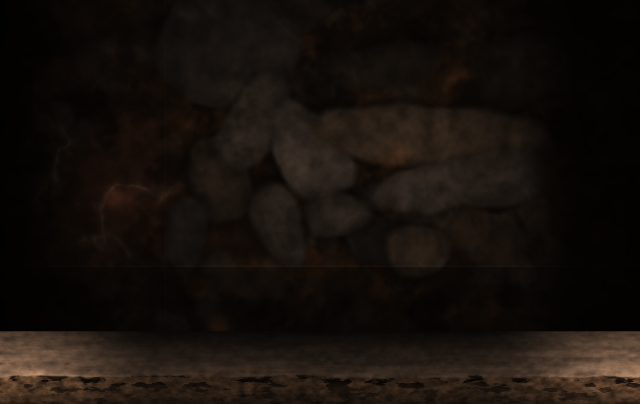
A WebGL 1 fragment shader for this background:

```glsl
precision highp float;
// Dim wall of brown and grey breccia marble behind a rough, side-lit stone ledge.
uniform vec2 u_resolution;

const float ASPECT = 1.587;      // layout width in units of height
const float LEDGE_BACK = 0.18;   // where the ledge meets the wall
const float LEDGE_LIP = 0.070;   // front edge of the ledge top
const float SEAM_Y = 0.341;
const float SEAM_X = 0.41;
const vec2 GLOW_POS = vec2(0.82, 0.58);
const vec2 GLOW_SIZE = vec2(0.84, 0.60);
const vec3 MORTAR = vec3(0.070, 0.043, 0.025);
const vec3 RUST = vec3(0.15, 0.080, 0.034);
const vec3 RED = vec3(0.13, 0.068, 0.048);
const vec3 GREY = vec3(0.142, 0.115, 0.095);
const vec3 TAN = vec3(0.180, 0.135, 0.098);
const vec3 VEIN = vec3(0.22, 0.19, 0.155);
const vec3 LEDGE = vec3(0.64, 0.49, 0.38);
const vec3 FACE = vec3(0.40, 0.28, 0.19);

float hash(vec2 p) {
  vec3 q = fract(p.xyx * vec3(0.1031, 0.1030, 0.0973));
  q += dot(q, q.yzx + 33.33);
  return fract((q.x + q.y) * q.z);
}

float noise(vec2 p) {
  vec2 i = floor(p), f = fract(p);
  f = f * f * (3.0 - 2.0 * f);
  return mix(mix(hash(i), hash(i + vec2(1, 0)), f.x),
             mix(hash(i + vec2(0, 1)), hash(i + vec2(1, 1)), f.x), f.y);
}

float fbm(vec2 p) {
  float sum = 0.0, amp = 0.53;
  for (int i = 0; i < 4; i++) {
    sum += amp * noise(p);
    p = mat2(1.6, 1.2, -1.2, 1.6) * p + 17.0;
    amp *= 0.5;
  }
  return sum;
}

// Soft bump: 1 at the centre, fading outwards.
float glow(vec2 p, vec2 centre, vec2 size) {
  vec2 q = (p - centre) / size;
  return exp(-dot(q, q));
}

// Lays one tilted stone, narrower at its +x end when taper > 0, with a dark rim.
void stone(inout vec3 col, vec2 p, vec2 centre, vec2 size, float tilt, float taper, vec3 tint) {
  float c = cos(tilt), s = sin(tilt);
  vec2 d = p - centre;
  vec2 q = vec2(c * d.x + s * d.y, c * d.y - s * d.x) / size;
  q.y /= 1.0 - taper * clamp(q.x, -1.0, 1.0);
  q = abs(q);
  float r = pow(pow(q.x, 2.4) + pow(q.y, 2.4), 1.0 / 2.4) - 1.0;
  float dist = r * min(size.x, size.y);
  col *= 1.0 - 0.25 * (1.0 - smoothstep(0.0, 0.025, dist));
  tint *= 0.8 + 0.2 * smoothstep(0.0, 0.04, -dist);
  col = mix(col, tint, 1.0 - smoothstep(-0.010, 0.008, dist));
}

vec3 wall(vec2 p) {
  vec2 w = p + 0.065 * (vec2(fbm(p * 6.0), fbm(p * 6.0 + 40.0)) - 0.5);
  float grain = fbm(p * 32.0);

  // Matrix of mortar, rust and small fragments
  vec3 col = MORTAR * (0.45 + fbm(w * 9.0));
  col = mix(col, RUST, 0.6 * smoothstep(0.50, 0.78, fbm(w * 17.0 + 5.0)));
  col = mix(col, GREY * 0.8, 0.5 * smoothstep(0.53, 0.70, fbm(w * 9.0 + 23.0)));
  col = mix(col, RED, 0.75 * glow(w, vec2(0.32, 0.52), vec2(0.12, 0.18)));
  col *= 1.0 - 0.45 * smoothstep(0.48, 0.68, fbm(w * 12.0 + 61.0));

  // Large stones
  stone(col, w, vec2(0.57, 0.89), vec2(0.18, 0.15), -0.1, 0.0, GREY * 0.70);
  stone(col, w, vec2(0.95, 0.83), vec2(0.13, 0.05), 0.15, 0.0, TAN * 0.40);
  stone(col, w, vec2(1.30, 0.82), vec2(0.13, 0.09), 0.3, 0.0, TAN * 0.36);
  stone(col, w, vec2(0.54, 0.56), vec2(0.075, 0.11), 0.3, 0.0, TAN * 0.60);
  stone(col, w, vec2(0.465, 0.43), vec2(0.055, 0.085), -0.1, 0.0, GREY * 0.62);
  stone(col, w, vec2(0.63, 0.70), vec2(0.125, 0.068), 0.95, 0.2, GREY * 0.92);
  stone(col, w, vec2(0.76, 0.62), vec2(0.13, 0.085), -1.05, -0.3, GREY * 1.15);
  stone(col, w, vec2(1.06, 0.66), vec2(0.29, 0.078), -0.06, -0.1, TAN * 0.83);
  stone(col, w, vec2(1.13, 0.54), vec2(0.23, 0.066), 0.1, -0.2, GREY * 0.98);
  stone(col, w, vec2(0.84, 0.465), vec2(0.085, 0.052), 0.1, 0.1, GREY * 0.83);
  stone(col, w, vec2(0.69, 0.435), vec2(0.10, 0.055), -1.05, 0.25, GREY * 0.83);
  stone(col, w, vec2(0.93, 0.40), vec2(0.07, 0.05), 0.2, 0.0, GREY * 0.4);
  stone(col, w, vec2(1.04, 0.39), vec2(0.08, 0.055), 0.2, 0.2, TAN * 0.80);

  // Warm patches and pale veins
  col += RUST * 0.7 * glow(w, vec2(0.97, 0.61), vec2(0.035, 0.025));
  col += RED * 0.9 * glow(w, vec2(0.30, 0.50), vec2(0.035, 0.025));
  col += RUST * glow(w, vec2(0.54, 0.21), vec2(0.018, 0.022));
  float ridge = max(0.0, 1.0 - abs(2.0 * fbm(w * 5.0 + 9.0) - 1.0));
  float web = 0.12 + 0.8 * glow(p, vec2(0.20, 0.62), vec2(0.18, 0.24));
  col += VEIN * web * pow(ridge, 18.0) * grain;
  col *= 0.6 + 0.8 * grain;

  // Slab joints, darker lower course and pool of light
  float below = 1.0 - smoothstep(SEAM_Y - 0.004, SEAM_Y, p.y);
  col *= 1.0 - 0.3 * below;
  col += 0.025 * (1.0 - smoothstep(0.0, 0.003, abs(p.y - SEAM_Y)));
  col += 0.012 * (1.0 - smoothstep(0.0, 0.003, abs(p.x - SEAM_X)));
  float light = 1.15 * glow(p, GLOW_POS, GLOW_SIZE);
  light *= 1.0 - 0.8 * smoothstep(1.26, 1.46, p.x);
  light *= smoothstep(-0.06, 0.32, p.x);
  return vec3(0.008, 0.005, 0.003) + col * light;
}

vec3 ledge(vec2 p) {
  float side = smoothstep(0.50, 0.95, abs(2.0 * p.x / ASPECT - 1.0));
  float lip = LEDGE_LIP + 0.014 * (fbm(vec2(p.x * 16.0, 3.0)) - 0.5);
  float front = clamp((LEDGE_BACK - p.y) / (LEDGE_BACK - LEDGE_LIP), 0.0, 1.0);
  float streak = fbm(p * vec2(9.0, 80.0));
  float grain = fbm(p * vec2(60.0, 100.0));

  // Polished top: lit from both ends, shaded in the middle
  float light = mix(0.05 + 0.27 * front, 0.42 + 0.44 * front, side);
  vec3 top = LEDGE * light * (0.5 + 0.5 * streak + 0.5 * grain);

  // Broken front face with short cracks and a bright rim
  float depth = lip - p.y;
  float nearLip = exp(-abs(depth - 0.012) * 55.0);
  float cracks = smoothstep(0.55, 0.67, fbm(p * vec2(28.0, 85.0) + 7.0));
  vec3 face = FACE * (0.45 + 0.42 * side) * (0.42 + 1.15 * grain);
  face *= 1.0 - cracks * (0.3 + 0.55 * nearLip);
  face *= 1.0 - 0.4 * smoothstep(0.025, 0.075, depth);
  vec3 col = mix(top, face, smoothstep(-0.002, 0.004, depth));
  return col + LEDGE * 0.18 * (0.4 + side) * grain * exp(-abs(depth) * 150.0);
}

void main() {
  vec2 p = gl_FragCoord.xy / u_resolution * vec2(ASPECT, 1.0);
  float edge = smoothstep(LEDGE_BACK - 0.002, LEDGE_BACK + 0.002, p.y);
  gl_FragColor = vec4(mix(ledge(p), wall(p), edge), 1.0);
}
```
